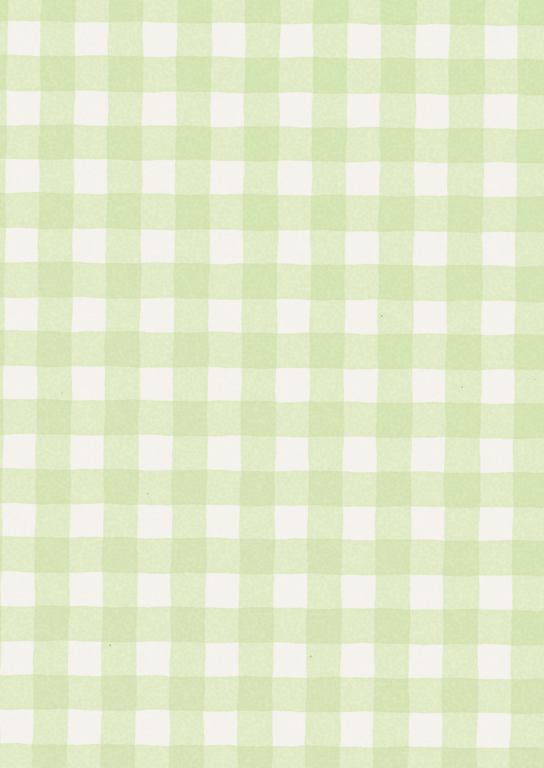
Write a Shadertoy shader that draws this pattern.

```glsl
// Pale green gingham: two crossed, hand-painted stripe sets on grainy cream paper.

const vec2 PERIOD = vec2(0.0888, 0.0896);      // stripe spacing in canvas heights
const vec2 FIRST_GAP = vec2(0.0314, 0.0500);   // centre of first pale gap, from top left
const vec2 TILT = vec2(0.0109, -0.0080);       // slight skew of each stripe set
const vec2 GAP_HALF = vec2(0.244, 0.246);      // half width of a gap, in periods

const vec3 PAPER = vec3(0.960, 0.950, 0.930);
const vec3 SINGLE = vec3(0.885, 0.925, 0.785);
const vec3 CROSS_COOL = vec3(0.832, 0.903, 0.702);
const vec3 CROSS_WARM = vec3(0.850, 0.892, 0.728);

vec2 hash22(vec2 p) {
    vec3 q = fract(vec3(p.xyx) * vec3(0.1031, 0.1030, 0.0973));
    q += dot(q, q.yzx + 33.33);
    return fract((q.xx + q.yz) * q.zy);
}

// Layered sines, range about -1 to 1.
float waver(float t, float seed) {
    return 0.55 * sin(t * 47.0 + seed * 6.3)
         + 0.30 * sin(t * 113.0 + seed * 17.1)
         + 0.15 * sin(t * 271.0 + seed * 29.7);
}

// Cellular noise: distance to the nearest scattered point.
float cellular(vec2 p) {
    vec2 cell = floor(p);
    float nearest = 2.0;
    for (int y = -1; y <= 1; y++) {
        for (int x = -1; x <= 1; x++) {
            vec2 c = cell + vec2(x, y);
            nearest = min(nearest, length(c + hash22(c) - p));
        }
    }
    return nearest;
}

// Signed distance in periods from a gap edge; positive inside the painted stripe.
float stripeDistance(float s, float along, float gapHalf, float seed) {
    float index = round(s);
    float offset = s - index;
    float edge = 2.0 * index + step(0.0, offset);
    float jitter = hash22(vec2(edge + 50.0, seed)).x;
    float wobble = 0.014 * waver(along, jitter * 9.0) + 0.016 * (jitter - 0.5);
    return abs(offset) - gapHalf + wobble;
}

// Sparse dark flecks, one possible per grid cell.
float flecks(vec2 p, float blur) {
    vec2 grid = p * 9.0;
    vec2 cell = floor(grid);
    vec2 place = 0.2 + 0.6 * hash22(cell + 71.0);
    vec2 chance = hash22(cell + 19.0);
    float d = length(grid - cell - place) / 9.0;
    float radius = mix(0.0006, 0.0014, chance.y);
    return step(chance.x, 0.10) * (1.0 - smoothstep(radius - blur, radius + blur, d));
}

void mainImage(out vec4 fragColor, in vec2 fragCoord) {
    float pixel = 1.0 / iResolution.y;
    vec2 p = vec2(fragCoord.x, iResolution.y - fragCoord.y) * pixel;

    // Stripe coordinates and coverage
    vec2 s = (p + TILT * p.yx - FIRST_GAP) / PERIOD;
    vec2 d = vec2(stripeDistance(s.x, p.y, GAP_HALF.x, 3.0),
                  stripeDistance(s.y, p.x, GAP_HALF.y, 8.0));
    vec2 soft = vec2(max(0.8 * pixel, 0.0011)) / PERIOD;
    vec2 paint = smoothstep(-soft, soft, d);

    // Paint layers, warming slightly toward the lower left
    float drift = 0.15 * sin(p.x * 9.0 + 2.0 * sin(p.y * 7.0));
    float warmth = clamp(0.35 + 0.7 * p.y - 0.45 * p.x + drift, 0.0, 1.0);
    vec3 cross = mix(CROSS_COOL, CROSS_WARM, warmth);
    vec3 color = mix(PAPER, SINGLE, max(paint.x, paint.y));
    color = mix(color, cross, paint.x * paint.y);

    // Pigment gathered along the painted edges
    vec2 rim = paint * exp(-max(d, 0.0) * 38.0);
    color -= vec3(0.014, 0.007, 0.022) * max(rim.x * 0.6, rim.y);

    // Paper tooth and broad mottling
    float tooth = cellular(p * 210.0) - 0.5;
    float mottle = cellular(p * 62.0 + 13.0) - 0.5;
    float cover = max(paint.x, paint.y);
    color += vec3(1.0, 0.8, 1.3) * (0.030 * tooth + 0.010 * mottle) * mix(0.45, 1.0, cover);

    color = mix(color, vec3(0.58, 0.63, 0.48), 0.6 * flecks(p, 0.6 * pixel));
    fragColor = vec4(clamp(color, 0.0, 1.0), 1.0);
}
```
